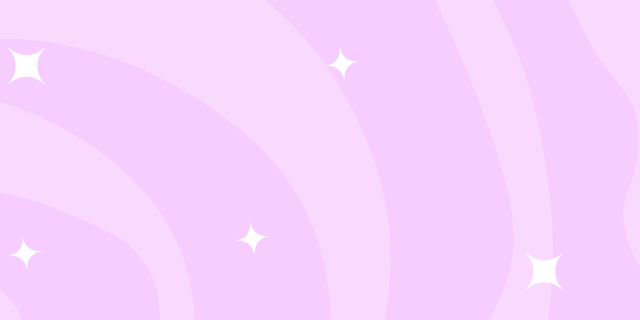
This background is drawn by a Shadertoy shader. Its source:

```glsl
const vec3 ORCHID = vec3(0.968, 0.800, 1.0);
const vec3 PALE_PINK = vec3(0.980, 0.852, 1.0);
const vec3 STAR_WHITE = vec3(1.0);
const float HALF_PI = 1.5707963;

// Smooth spline through seven evenly spaced values, t in 0..1
float spline(float t, float v[7]) {
    float s = clamp(t, 0.0, 1.0) * 6.0;
    int i = min(int(s), 5);
    float f = s - float(i);
    float b = v[i];
    float c = v[i + 1];
    float a = i > 0 ? v[i - 1] : 2.0 * b - c;
    float d = i < 5 ? v[i + 2] : 2.0 * c - b;
    return b + 0.5 * f * (c - a + f * (2.0 * a - 5.0 * b + 4.0 * c - d
             + f * (3.0 * (b - c) + d - a)));
}

// Swaps the two band tones beyond an edge
float flipBeyond(float tone, float distanceBeyond, float blur) {
    return mix(tone, 1.0 - tone, smoothstep(-blur, blur, distanceBeyond));
}

// Four-pointed star bounded by concave arcs
float starDistance(vec2 p, float size, float angle) {
    float c = cos(angle);
    float s = sin(angle);
    vec2 q = abs(vec2(c * p.x + s * p.y, c * p.y - s * p.x));
    float arcs = 0.98 * size - length(q - size);
    return max(arcs, max(q.x, q.y) - size);
}

// Alternating bands: arcs around the corner, then upright waves
float bandTone(vec2 p, float blur) {
    float radius = length(p);
    float turn = atan(p.y, p.x) / HALF_PI;
    float tone = 1.0;
    tone = flipBeyond(tone, radius - spline(turn, float[7](
        0.063, 0.063, 0.063, 0.064, 0.069, 0.078, 0.096)), blur);
    tone = flipBeyond(tone, radius - spline(turn, float[7](
        0.500, 0.496, 0.466, 0.418, 0.391, 0.387, 0.398)), blur);
    tone = flipBeyond(tone, radius - spline(turn, float[7](
        0.607, 0.605, 0.603, 0.603, 0.612, 0.637, 0.680)), blur);
    tone = flipBeyond(tone, radius - spline(turn, float[7](
        1.034, 1.022, 0.987, 0.935, 0.901, 0.884, 0.878)), blur);
    tone = flipBeyond(tone, radius - spline(turn, float[7](
        1.203, 1.254, 1.281, 1.298, 1.297, 1.297, 1.297)), blur);
    tone = flipBeyond(tone, p.x - spline(p.y, float[7](
        1.531, 1.596, 1.599, 1.560, 1.503, 1.435, 1.359)), blur);
    tone = flipBeyond(tone, p.x - spline(p.y, float[7](
        1.714, 1.727, 1.723, 1.703, 1.669, 1.617, 1.542)), blur);
    return flipBeyond(tone, p.x - spline(p.y, float[7](
        2.148, 2.000, 1.948, 1.991, 1.978, 1.862, 1.776)), blur);
}

// Coverage of all stars; each holds centre, size and angle
float starCover(vec2 p, float blur) {
    vec4 stars[5] = vec4[5](
        vec4(0.083, 0.794, 0.0785, 0.785),
        vec4(1.701, 0.152, 0.0785, 0.785),
        vec4(1.069, 0.801, 0.0490, 0.14),
        vec4(0.789, 0.255, 0.0490, 0.14),
        vec4(0.078, 0.208, 0.0490, 0.14));
    float nearest = 1.0;
    for (int i = 0; i < 5; i++) {
        vec4 star = stars[i];
        nearest = min(nearest, starDistance(p - star.xy, star.z, star.w));
    }
    return 1.0 - smoothstep(-blur, blur, nearest);
}

void mainImage(out vec4 fragColor, in vec2 fragCoord) {
    // Canvas height is one unit
    vec2 p = fragCoord / iResolution.y;
    float blur = 0.75 / iResolution.y;

    vec3 color = mix(ORCHID, PALE_PINK, bandTone(p, blur));
    color = mix(color, STAR_WHITE, starCover(p, blur));
    fragColor = vec4(color, 1.0);
}
```
